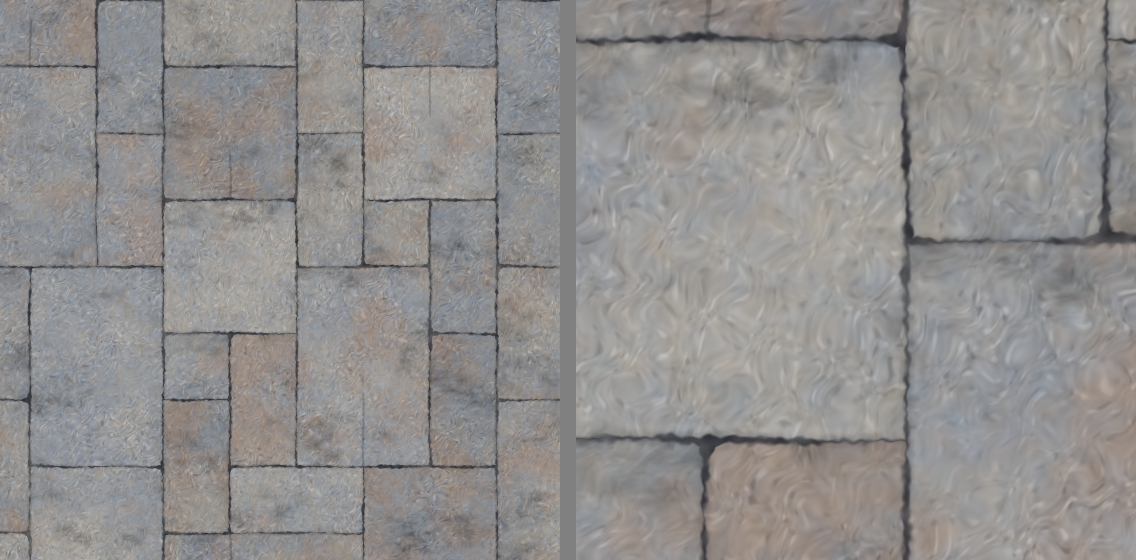
Left, the full canvas; right, a detail of the centre.
Reproduce this texture procedurally as a WebGL 2 fragment shader.

```glsl
#version 300 es
precision highp float;

uniform vec2 u_resolution;
out vec4 fragColor;

const int GRID = 12;

float hash(vec2 p) {
  vec3 q = fract(p.xyx * 0.1031);
  q += dot(q, q.yzx + 33.33);
  return fract((q.x + q.y) * q.z);
}

float gradientDot(vec2 corner, vec2 offset) {
  float angle = 6.2832 * hash(corner);
  return dot(vec2(cos(angle), sin(angle)), offset);
}

float noise(vec2 p) {
  vec2 i = floor(p), f = p - i;
  vec2 u = f * f * f * (f * (f * 6.0 - 15.0) + 10.0);
  vec2 e = vec2(1.0, 0.0);
  float low = mix(gradientDot(i, f), gradientDot(i + e, f - e), u.x);
  float high = mix(gradientDot(i + e.yx, f - e.yx), gradientDot(i + 1.0, f - 1.0), u.x);
  return 1.4 * mix(low, high, u.y);
}

float fbm(vec2 p) {
  float sum = 0.0, amplitude = 0.6;
  for (int i = 0; i < 4; i++) {
    sum += amplitude * noise(p);
    p = mat2(1.6, 1.2, -1.2, 1.6) * p + 17.3;
    amplitude *= 0.55;
  }
  return sum;
}

// Packs slabs of mixed sizes row by row; returns min and max corner of the slab over a cell
vec4 findSlab(vec2 cell) {
  int top[GRID];
  for (int x = 0; x < GRID; x++) top[x] = 0;
  for (int y = 0; y < GRID; y++) {
    for (int x = 0; x < GRID; x++) {
      if (top[x] > y) continue;
      float pick = hash(vec2(x, y) + 41.0);
      ivec2 size = pick < 0.1 ? ivec2(1) : pick < 0.24 ? ivec2(2, 1)
                 : pick < 0.7 ? ivec2(2) : ivec2(3, 2);
      if (hash(vec2(x, y) + 87.0) < 0.45) size = size.yx;
      int width = 1;
      for (int i = 1; i < 3; i++) {
        if (i >= size.x || x + i >= GRID) break;
        if (top[x + i] > y) break;
        width++;
      }
      int height = width == 1 ? min(size.y, 2) : size.y;
      // Stagger the upper edge against the slab on the left
      if (x > 0 && width < 3 && top[x - 1] == y + height)
        height = height != 2 ? 2 : width == 1 || pick < 0.35 ? 1 : 3;
      for (int i = 0; i < width; i++) top[x + i] = y + height;
      vec4 slab = vec4(x, y, x + width, y + height);
      if (all(greaterThanEqual(cell, slab.xy)) && all(lessThan(cell, slab.zw))) return slab;
    }
  }
  return vec4(cell, cell + 1.0);
}

void main() {
  vec2 p = gl_FragCoord.xy / u_resolution * 8.4 + vec2(1.55, 1.6);
  float pixel = 8.4 / u_resolution.y;

  // Slightly crooked, chipped edges
  vec2 bent = p + 0.02 * vec2(noise(p * 1.7), noise(p * 1.7 + 31.0))
                + 0.012 * vec2(noise(p * 21.0), noise(p * 21.0 + 53.0));
  vec4 slab = findSlab(floor(bent));
  vec2 halfSize = 0.5 * (slab.zw - slab.xy);
  vec2 local = bent - slab.xy - halfSize;
  vec2 inset = halfSize - abs(local);
  float depth = min(inset.x, inset.y);

  float tone = hash(slab.xy + 5.0);
  float warmth = hash(slab.yx + 19.0);
  float shade = hash(slab.xy + 63.0);
  vec2 q = p + slab.xy * 7.37;

  // Clouds of blue grey, warm grey and rust
  float cloud = fbm(q * 0.9) + 0.8 * (tone - 0.5);
  vec3 color = mix(vec3(0.535, 0.55, 0.572), vec3(0.612, 0.6, 0.582),
                   smoothstep(-0.5, 0.5, cloud));
  float rust = smoothstep(0.1, 0.9, fbm(q * 1.1 + 40.0) + 1.3 * warmth - 0.6);
  color = mix(color, vec3(0.59, 0.522, 0.48), 0.7 * rust);
  color += vec3(0.02, 0.0, -0.022) * noise(q * 7.0 + 9.0);
  color += 0.05 * (shade - 0.5);
  if (shade > 0.88 && halfSize.x * halfSize.y < 0.3) color += vec3(0.06, 0.06, 0.04);

  // Weathered patches, broken up into smudges
  float stain = smoothstep(-0.05, 0.75, fbm(q * vec2(0.8, 1.2) + 71.0));
  float smudge = clamp(0.6 + 1.1 * fbm(q * vec2(4.0, 6.0) + 15.0), 0.0, 1.4);
  color *= 1.0 - 0.3 * stain * smudge;
  color += 0.035 * fbm(q * 4.0 + 23.0) + 0.008;

  // Chiselled grain on a slant, with pale flecks and small pits
  float slant = 1.0 + 0.6 * (tone - 0.5);
  vec2 along = vec2(cos(slant), sin(slant));
  vec2 g = vec2(dot(q, along), dot(q, vec2(-along.y, along.x)));
  g += 0.07 * vec2(noise(q * 5.0), noise(q * 5.0 + 37.0));
  float grain = noise(g * vec2(10.0, 16.0)) + 0.9 * noise(g * vec2(20.0, 31.0) + 11.0);
  float fleck = smoothstep(0.2, 0.75, noise(g * vec2(13.0, 24.0) + 83.0));
  float pit = smoothstep(0.25, 0.8, noise(g * vec2(15.0, 21.0) + 47.0));
  float relief = 0.8 + 0.6 * noise(q * 1.5 + 7.0);
  color += relief * (0.05 * grain + 0.085 * fleck - 0.085 * pit) * vec3(1.0, 0.98, 0.95);

  // Faint scored line across part of some wide slabs
  float score = 1.0 - smoothstep(0.004, 0.012 + pixel, abs(local.x + halfSize.x - 1.0));
  score *= step(0.75, halfSize.x) * step(0.6, warmth);
  score *= smoothstep(0.0, 0.25, local.y * sign(tone - 0.5) + 0.5 * noise(p * 4.0) - 0.15);
  color *= 1.0 - 0.18 * score;

  // Worn pale rim and grime beside the joints
  float rim = smoothstep(0.02, 0.045, depth) * (1.0 - smoothstep(0.045, 0.09, depth));
  color += 0.05 * rim * (0.5 + 1.2 * noise(p * 5.0));
  color *= 1.0 - 0.16 * exp(-depth * 22.0);

  // Thin joints that swell, fade and gather dirt at the corners
  float corner = exp(-dot(inset, inset) * 150.0) * max(0.0, 0.4 + 1.6 * noise(p * 0.9 + 5.0));
  float jointWidth = 0.012 + 0.013 * noise(p * 1.8 + 3.0) + 0.016 * noise(p * 9.0) + 0.035 * corner;
  float soft = max(0.013, 0.8 * pixel);
  float joint = 1.0 - smoothstep(jointWidth - soft, jointWidth + soft, depth);
  float fill = clamp(0.83 + 0.5 * noise(p * 1.3 + 61.0) + 0.4 * noise(p * 6.0 + 19.0), 0.3, 1.0);
  vec3 jointColor = vec3(0.22, 0.225, 0.245) + 0.08 * noise(p * 15.0 + 29.0);
  color = mix(color, jointColor, joint * fill);

  fragColor = vec4(clamp(color, 0.0, 1.0), 1.0);
}
```
